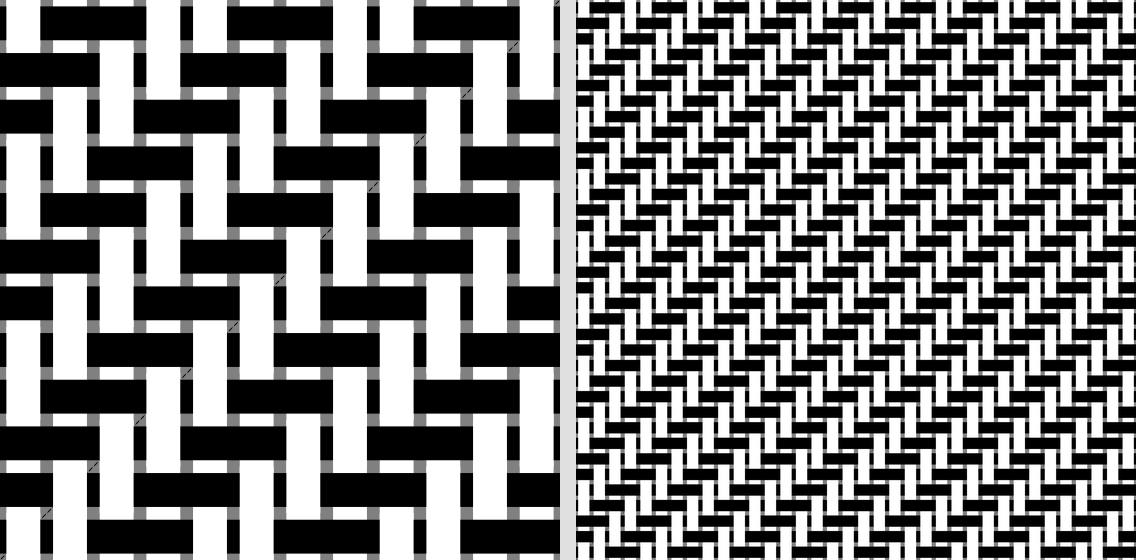
Left: one tile. Right: repeated 3 by 3.
This pattern is drawn by a Shadertoy shader. Its source:

```glsl
// Coverage of a strand centred in its unit cell
vec2 strandMask(vec2 p, float pixel) {
    return clamp(0.5 + (0.363 - abs(fract(p) - 0.5)) / pixel, 0.0, 1.0);
}

// Thin dashed line along the rising diagonal
float dashedDiagonal(vec2 p, float pixel) {
    float line = clamp(0.5 + (0.009 - abs(p.x - p.y) * 0.7071) / pixel, 0.0, 1.0);
    float dash = abs(fract(p.x * 9.0) - 0.5) / 9.0;
    return line * clamp(0.5 + (0.038 - dash) / pixel, 0.0, 1.0);
}

void mainImage(out vec4 fragColor, in vec2 fragCoord) {
    // Twelve strands each way, three twill repeats of four
    vec2 p = fragCoord / iResolution.xy * 12.0;
    float pixel = 12.0 / min(iResolution.x, iResolution.y);
    vec2 strand = strandMask(p, pixel);

    // Two over, two under, shifted one strand per row
    vec2 cell = floor(p);
    float warpOnTop = step(2.0, mod(cell.x - cell.y + 2.0, 4.0));

    // Grey ground with hairline, then white warp, black weft, raised warp
    vec3 color = vec3(0.5) * (1.0 - dashedDiagonal(p, pixel));
    color = mix(color, vec3(1.0), strand.x);
    color = mix(color, vec3(0.0), strand.y);
    color = mix(color, vec3(1.0), strand.x * warpOnTop);
    fragColor = vec4(color, 1.0);
}
```
